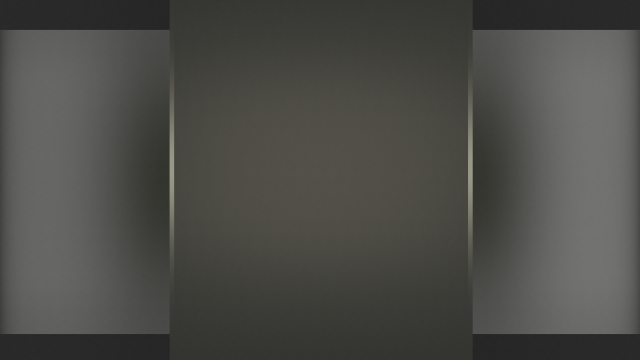
A Shadertoy shader for this background:

```glsl
// Dim studio backdrop: a warm grey centre slab, two shaded side panels and thin lit edges.

const vec2 SLAB_X = vec2(0.265, 0.7385);   // left and right sides of the slab
const vec2 PANEL_Y = vec2(0.072, 0.917);   // bottom and top of the side panels
const float STRIP_WIDTH = 0.0072;
const float LIGHT_Y = 0.53;

const vec3 BAR_COLOR = vec3(0.150, 0.150, 0.151);
const vec3 SLAB_DARK = vec3(0.195, 0.198, 0.185);
const vec3 SLAB_LIGHT = vec3(0.322, 0.316, 0.286);
const vec3 PANEL_LEFT = vec3(0.405, 0.405, 0.400);
const vec3 PANEL_RIGHT = vec3(0.452, 0.452, 0.447);
const vec3 SHADOW_COLOR = vec3(0.195, 0.200, 0.175);
const vec3 STRIP_COLOR = vec3(0.600, 0.600, 0.535);

// Smooth-edged interval: 1 between a and b, 0 outside.
float band(float v, float a, float b, float blur) {
    return smoothstep(a - blur, a + blur, v) - smoothstep(b - blur, b + blur, v);
}

// Soft elliptical falloff around a centre.
float glow(vec2 p, vec2 center, vec2 size) {
    vec2 d = (p - center) / size;
    return exp(-dot(d, d));
}

// Layered sines give a faint woven grain.
float grain(vec2 p) {
    float sum = 0.0;
    float weight = 0.5;
    for (int i = 0; i < 4; i++) {
        sum += weight * sin(p.x + 1.7 * sin(p.y)) * sin(p.y * 1.13 + 1.3 * sin(p.x));
        p = mat2(1.6, 1.2, -1.2, 1.6) * p;
        weight *= 0.7;
    }
    return sum;
}

// Centre slab: light in the middle, fading to the top and bottom.
vec3 slabColor(vec2 uv) {
    float vertical = exp(-pow(abs(uv.y - 0.53) / 0.37, 2.6));
    float across = 1.0 - 0.36 * pow(abs(uv.x - 0.5) / 0.237, 2.0);
    return mix(SLAB_DARK, SLAB_LIGHT, vertical * across);
}

// Side panel: d is the distance from the outer side of the canvas.
vec3 panelColor(float d, float y, float width, vec3 base) {
    vec3 color = base * (1.0 - 0.38 * exp(-d / 0.016));
    color *= 1.0 - 0.12 * smoothstep(0.3, 1.0, d / width);
    float shadow = glow(vec2(d, y), vec2(width, 0.50), vec2(0.094, 0.37));
    color = mix(color, SHADOW_COLOR, 0.97 * shadow);
    return color * (1.0 - 0.08 * smoothstep(0.25, 0.45, abs(y - 0.5)));
}

void mainImage(out vec4 fragColor, in vec2 fragCoord) {
    vec2 uv = fragCoord / iResolution.xy;
    vec2 blur = 0.6 / iResolution.xy;
    bool isLeft = uv.x < 0.5;

    // Dark bars above and below the panels
    vec3 color = BAR_COLOR * (1.0 + 0.08 * sin(uv.x * 6.2832 + 1.5));

    // Side panels
    float outer = isLeft ? uv.x : 1.0 - uv.x;
    float width = isLeft ? SLAB_X.x : 1.0 - SLAB_X.y;
    vec3 base = isLeft ? PANEL_LEFT : PANEL_RIGHT;
    float panelMask = band(uv.y, PANEL_Y.x, PANEL_Y.y, blur.y);
    color = mix(color, panelColor(outer, uv.y, width, base), panelMask);

    // Centre slab
    float slabMask = band(uv.x, SLAB_X.x, SLAB_X.y, blur.x);
    color = mix(color, slabColor(uv), slabMask);

    // Lit strips along the inner sides of the slab
    float inset = outer - width;
    float stripMask = band(inset, 0.0, STRIP_WIDTH, blur.x);
    float stripLight = exp(-pow(abs(uv.y - LIGHT_Y) / 0.19, 2.0));
    color = mix(color, STRIP_COLOR, stripMask * stripLight);

    // Fine surface grain
    vec2 surface = uv * vec2(iResolution.x / iResolution.y, 1.0);
    color += 0.005 * grain(surface * 140.0);

    fragColor = vec4(color, 1.0);
}
```
